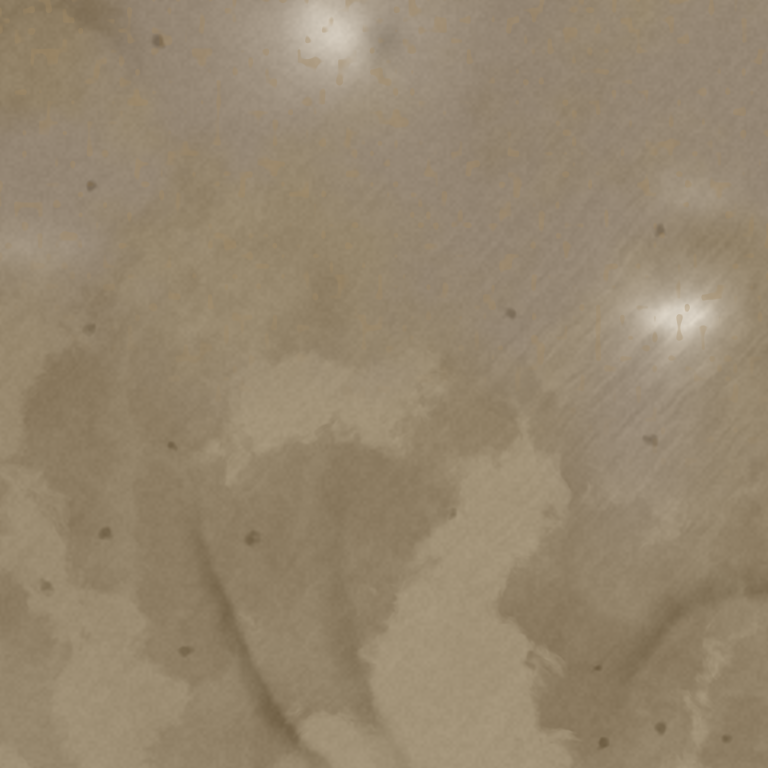
Write a WebGL 1 fragment shader that draws this texture.

```glsl
precision highp float;
// Worn, polished concrete: warm clouded stains below, a greyer haze above.
// Layered value noise makes the mottling and grain; distance functions add
// trowel arcs, soft glossy reflections and scattered pits.
uniform vec2 u_resolution;

const vec3 DARK = vec3(0.525, 0.458, 0.355);
const vec3 MID = vec3(0.588, 0.527, 0.425);
const vec3 LIGHT = vec3(0.655, 0.595, 0.490);
const vec3 GREY = vec3(0.578, 0.522, 0.455);
const vec3 GLOSS = vec3(0.86, 0.83, 0.78);
const vec3 OCHRE = vec3(0.64, 0.54, 0.39);
const float PATCH_SCALE = 6.5;
const float GRAIN = 0.040;
const float SCRATCH = 0.035;
const float ARC_DEPTH = 0.095;
const float PIT_CELLS = 11.0;
const vec2 TROWEL = vec2(0.66, 0.75);   // main scratch direction
const vec2 GLOSS_TOP = vec2(0.44, 0.955);
const vec2 GLOSS_SIDE = vec2(0.88, 0.585);

float hash(vec2 p) {
  vec3 q = fract(vec3(p.xyx) * 0.1031);
  q += dot(q, q.yzx + 33.33);
  return fract((q.x + q.y) * q.z);
}

float noise(vec2 p) {
  vec2 i = floor(p), f = fract(p);
  f = f * f * (3.0 - 2.0 * f);
  float low = mix(hash(i), hash(i + vec2(1.0, 0.0)), f.x);
  float high = mix(hash(i + vec2(0.0, 1.0)), hash(i + vec2(1.0)), f.x);
  return mix(low, high, f.y);
}

float fbm(vec2 p) {
  float sum = 0.0, amp = 0.5, total = 0.0;
  for (int i = 0; i < 6; i++) {
    sum += amp * noise(p);
    total += amp;
    p = mat2(1.6, 1.2, -1.2, 1.6) * p + 17.3;
    amp *= 0.56;
  }
  return sum / total;
}

// Soft elliptical spot, one at the centre.
float spot(vec2 p, vec2 centre, vec2 size) {
  vec2 d = (p - centre) / size;
  return exp(-dot(d, d));
}

// Stroke along a circle: crisp on the inside, smeared on the outside.
float arc(vec2 p, vec2 centre, float radius, float width) {
  float d = (length(p - centre) - radius) / width;
  d *= d > 0.0 ? 0.4 : 1.0;
  return exp(-d * d);
}

// Small dark pits, at most one in each cell.
float pits(vec2 p) {
  vec2 cell = floor(p * PIT_CELLS), f = fract(p * PIT_CELLS);
  vec2 centre = 0.25 + 0.5 * vec2(hash(cell + 3.7), hash(cell + 9.1));
  float size = mix(0.05, 0.10, hash(cell + 5.3));
  float d = length(f - centre) + 0.08 * (noise(p * 130.0) - 0.5);
  return step(0.86, hash(cell + 21.0)) * (1.0 - smoothstep(size * 0.3, size * 1.5, d));
}

void main() {
  vec2 p = gl_FragCoord.xy / u_resolution;
  vec2 warp = vec2(fbm(p * 5.0 + 40.0), fbm(p * 5.0 + 71.0)) - 0.5;
  vec2 w = p + 0.05 * warp;
  float broad = fbm(p * 3.0 + 8.0);
  float blotch = fbm((p + 0.12 * warp) * PATCH_SCALE + 23.0);
  float stain = fbm((p + 0.08 * warp) * vec2(8.0, 6.0) + 57.0);

  // Clouded base and crisp pale patches, strongest inside the large arc.
  float lower = 1.0 - smoothstep(0.42, 0.68, p.y + 0.5 * (broad - 0.5));
  float rim = length(w - vec2(0.775, 0.37)) - 0.513;
  float inside = 1.0 - smoothstep(-0.02, 0.01, rim);
  vec3 col = mix(DARK, MID, smoothstep(0.28, 0.58, 0.5 * (broad + stain)));
  float pale = smoothstep(0.47, 0.57, blotch + 0.045 * inside * lower);
  col = mix(col, LIGHT, pale * mix(0.22, mix(0.5, 0.78, inside), lower));
  col = mix(col, DARK, 0.6 * lower * smoothstep(0.54, 0.66, stain));

  // Cool haze over the upper half and beside the side reflection.
  float haze = (1.0 - lower) * smoothstep(0.36, 0.60, fbm(w * 3.2 + 91.0) + 0.05);
  haze = max(0.85 * haze, 0.8 * spot(w, vec2(0.83, 0.48), vec2(0.09, 0.16)));
  col = mix(col, GREY, haze);

  // Trowel arcs, each fading along its length.
  float wear = mix(0.45, 1.1, fbm(p * 14.0 + 5.0));
  float fade = 1.0 - smoothstep(0.16, 0.46, p.y);
  float marks = fade * arc(w, vec2(0.775, 0.37), 0.513, 0.007) * step(p.x, 0.6);
  marks += 0.6 * fade * arc(w, vec2(0.90, 0.27), 0.46, 0.012) * step(p.x, 0.6);
  marks += 0.9 * arc(w, vec2(1.0, 0.04), 0.20, 0.011) * smoothstep(0.06, 0.15, p.y);
  marks += 0.45 * arc(w, vec2(0.07, 0.89), 0.095, 0.010) * smoothstep(0.86, 0.97, p.y);
  col -= ARC_DEPTH * wear * marks;

  // Glossy reflections, broken up by the surface.
  float sheen = 0.40 * spot(w, GLOSS_TOP, vec2(0.13, 0.10));
  sheen += 0.45 * spot(w, GLOSS_TOP + vec2(-0.01, 0.01), vec2(0.045, 0.05));
  sheen += 0.48 * spot(w, GLOSS_SIDE, vec2(0.075, 0.075));
  sheen += 0.65 * spot(w, GLOSS_SIDE + vec2(0.005, 0.008), vec2(0.04, 0.022));
  sheen += 0.22 * spot(w, vec2(0.91, 0.74), vec2(0.06, 0.03));
  sheen += 0.20 * spot(w, vec2(0.05, 0.68), vec2(0.07, 0.035));
  sheen *= mix(0.65, 1.25, fbm(p * 18.0 + 3.0));
  col = mix(col, GLOSS, clamp(sheen, 0.0, 0.95));
  col -= 0.13 * spot(w, vec2(0.50, 0.945), vec2(0.025, 0.035)) * wear;

  // Fine scratches, grain, ochre flecks and pits.
  vec2 along = vec2(dot(w, TROWEL), dot(w, vec2(-TROWEL.y, TROWEL.x)));
  float scratch = noise(along * vec2(18.0, 170.0)) - 0.5;
  col += SCRATCH * scratch * (0.35 + spot(p, vec2(0.84, 0.52), vec2(0.2, 0.2)));
  float grain = 0.6 * noise(p * 240.0) + 0.4 * noise(p * 110.0 + 31.0) - 0.5;
  col += GRAIN * grain;
  float fleck = smoothstep(0.76, 0.9, noise(p * vec2(95.0, 75.0) + 12.0));
  col = mix(col, OCHRE, 0.4 * fleck * (1.0 - lower));
  col -= 0.10 * pits(p);
  gl_FragColor = vec4(clamp(col, 0.0, 1.0), 1.0);
}
```
